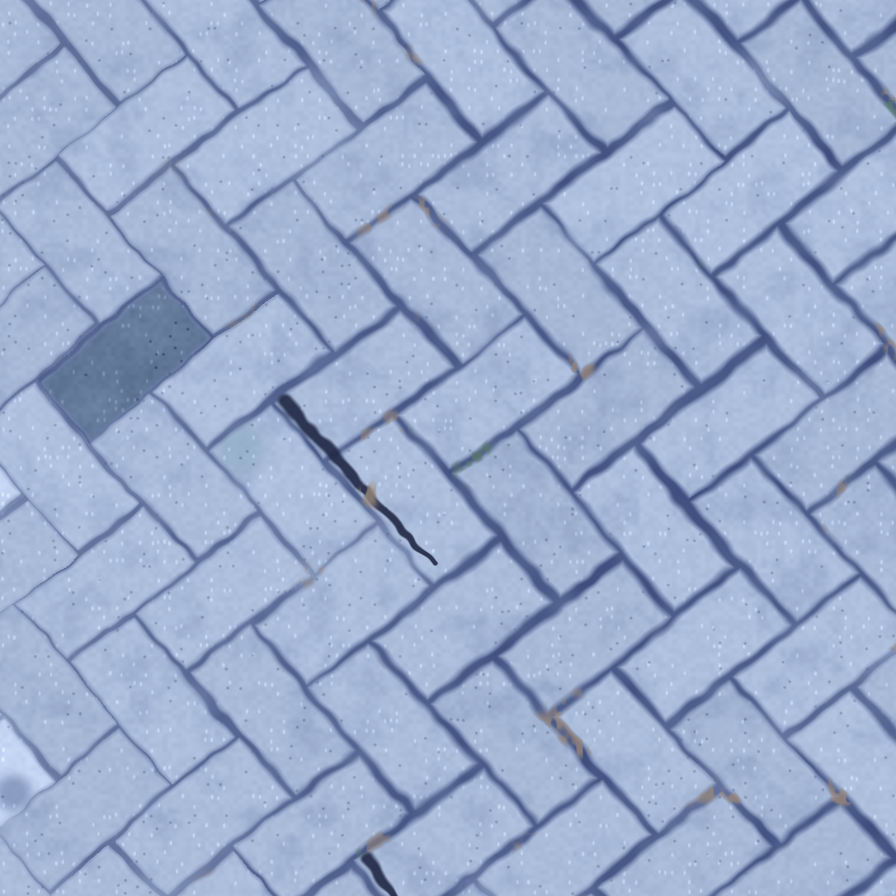
Write a Shadertoy shader that draws this texture.

```glsl
const vec2 LONG_STEP = vec2(0.0732, 0.0563);   // one brick width, up and right
const vec2 CROSS_STEP = vec2(-0.0609, 0.0693); // one brick width, up and left
const vec2 ORIGIN = vec2(0.0979, 0.508);

const vec3 STONE = vec3(0.67, 0.74, 0.86);
const vec3 STONE_SHADE = vec3(0.57, 0.64, 0.785);
const vec3 SLATE = vec3(0.37, 0.46, 0.59);
const vec3 PALE = vec3(0.77, 0.84, 0.96);
const vec3 JOINT_EDGE = vec3(0.45, 0.52, 0.68);
const vec3 JOINT_CORE = vec3(0.24, 0.30, 0.49);
const vec3 GAP_DARK = vec3(0.13, 0.16, 0.27);
const vec3 STRAW = vec3(0.60, 0.53, 0.48);
const vec3 MOSS = vec3(0.35, 0.48, 0.42);
const vec3 TEAL = vec3(0.56, 0.68, 0.77);

float hash(vec2 p) {
    return fract(sin(dot(p, vec2(127.1, 311.7))) * 43758.5453);
}

float noise(vec2 p) {
    vec2 i = floor(p), f = fract(p);
    f = f * f * (3.0 - 2.0 * f);
    return mix(mix(hash(i), hash(i + vec2(1, 0)), f.x),
               mix(hash(i + vec2(0, 1)), hash(i + vec2(1, 1)), f.x), f.y);
}

float fbm(vec2 p) {
    float sum = 0.0, amp = 0.5;
    for (int i = 0; i < 4; i++) {
        sum += amp * noise(p);
        p = p * 2.03 + 17.3;
        amp *= 0.5;
    }
    return sum / 0.9375;
}

vec2 noise2(vec2 p) {
    return vec2(noise(p), noise(p + 43.7)) - 0.5;
}

// Scattered soft dots, one candidate per grid cell
float specks(vec2 p, float density) {
    vec2 id = floor(p);
    vec2 centre = 0.35 + 0.3 * vec2(hash(id + 3.1), hash(id + 8.7));
    float dotShape = 1.0 - smoothstep(0.1, 0.35, length(fract(p) - centre));
    return dotShape * step(hash(id), density);
}

float spot(vec2 p, vec2 centre, float radius) {
    return 1.0 - smoothstep(0.3 * radius, radius, length(p - centre));
}

// Tapered crack from a to b
float crack(vec2 p, vec2 a, vec2 b, float width) {
    vec2 ab = b - a;
    float t = clamp(dot(p - a, ab) / dot(ab, ab), 0.0, 1.0);
    float w = width * mix(1.0, 0.35, t);
    return 1.0 - smoothstep(w * 0.5, w * 1.2, length(p - a - ab * t));
}

// Herringbone of 2:1 bricks: xy = centre, zw = half size
vec4 herringbone(vec2 q) {
    vec2 cell = floor(q);
    float k = mod(cell.x + cell.y, 4.0);
    return k < 1.5 ? vec4(cell + vec2(1.0 - k, 0.5), 1.0, 0.5)
                   : vec4(cell + vec2(0.5, 3.0 - k), 0.5, 1.0);
}

// Depth inside a slightly shifted and tilted brick with rounded corners
float brickDepth(vec2 q, vec4 brick, float radius) {
    vec2 r = q - brick.xy;
    float tilt = 0.05 * (hash(brick.xy + 5.3) - 0.5);
    r += tilt * vec2(-r.y, r.x);
    r += 0.05 * (vec2(hash(brick.xy), hash(brick.xy + 2.9)) - 0.5);
    vec2 e = abs(r) - brick.zw + radius;
    return radius - length(max(e, 0.0)) - min(max(e.x, e.y), 0.0);
}

float isBrick(vec2 centre, vec2 chosen) {
    return 1.0 - step(0.1, distance(centre, chosen));
}

void mainImage(out vec4 fragColor, in vec2 fragCoord) {
    vec2 uv = fragCoord / iResolution.xy;

    // Uneven laying and ragged edges
    vec2 warped = uv + 0.012 * noise2(uv * 5.0) + 0.005 * noise2(uv * 55.0);
    vec2 q = inverse(mat2(LONG_STEP, CROSS_STEP)) * (warped - ORIGIN);
    vec4 brick = herringbone(q);
    float depth = brickDepth(q, brick, 0.05);

    // Stone face
    float mottle = fbm(uv * 28.0 + brick.xy * 3.0);
    vec3 col = mix(STONE, STONE_SHADE, 0.55 * smoothstep(0.45, 0.85, mottle));
    col = mix(col, SLATE + 0.1 * (mottle - 0.5), isBrick(brick.xy, vec2(1.0, 0.5)));
    float pale = isBrick(brick.xy, vec2(-4.0, -2.5)) + isBrick(brick.xy, vec2(-1.5, 1.0));
    col = mix(col, PALE, pale);
    col += 0.035 * (hash(brick.xy + 7.7) - 0.5) + 0.04 * (noise(uv * 190.0) - 0.5);
    col = mix(col, TEAL, 0.6 * spot(uv, vec2(0.27, 0.50), 0.04));
    col = mix(col, JOINT_EDGE, 0.7 * spot(uv, vec2(0.015, 0.115), 0.03));

    // Bright grains and dark pits
    col += 0.09 * specks(uv * vec2(150.0, 95.0), 0.13);
    col -= 0.13 * specks(uv * 140.0 + 31.0, 0.035);

    // Joints, tighter and fainter towards the left
    float openness = smoothstep(0.0, 0.65, uv.x);
    float wear = noise(uv * 11.0 + 4.0);
    float width = mix(0.018, 0.042, openness) * (0.6 + 0.8 * wear);
    float strength = mix(0.6, 1.0, openness) * smoothstep(-0.35, 0.55, wear);
    float rim = 1.0 - smoothstep(width, width + 0.06, depth);
    float core = 1.0 - smoothstep(width * 0.3, width + 0.02, depth);
    col = mix(col, JOINT_EDGE, rim * strength * 0.85);
    col = mix(col, JOINT_CORE, core * strength * (0.6 + 0.4 * noise(uv * 40.0)));

    // Wide open gaps
    vec2 rough = uv + 0.005 * noise2(uv * 70.0);
    float gap = crack(rough, vec2(0.318, 0.550), vec2(0.484, 0.371), 0.009);
    gap = max(gap, crack(rough, vec2(0.410, 0.042), vec2(0.445, -0.01), 0.009));
    col = mix(col, GAP_DARK, 0.92 * gap);

    // Dry grass and moss caught in the joints
    float fibre = smoothstep(0.3, 0.7, noise(uv * vec2(170.0, 110.0)));
    float litter = rim * openness * smoothstep(0.80, 0.9, noise(uv * 17.0 + 9.0));
    litter = max(litter, spot(rough, vec2(0.413, 0.447), 0.018));
    vec3 litterColor = mix(STRAW, MOSS, step(0.72, noise(uv * 6.0 + 2.0)));
    col = mix(col, litterColor, 0.8 * litter * fibre);

    fragColor = vec4(clamp(col, 0.0, 1.0), 1.0);
}
```
